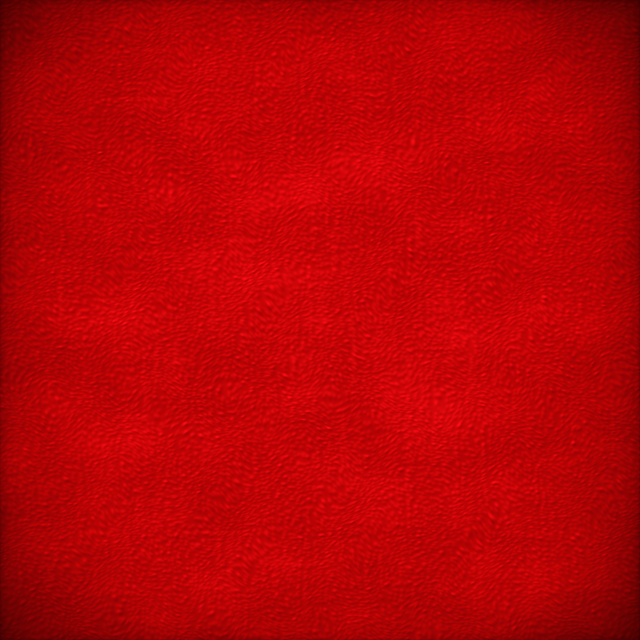
Give the GLSL for this texture, as a WebGL 2 fragment shader.

```glsl
#version 300 es
precision highp float;
// Draws fine-grained red leather with faint woven streaks and darkened edges.

uniform vec2 u_resolution;
out vec4 fragColor;

const float SHARPNESS = 6.0;
const float PI = 3.14159;

vec2 hash2(vec2 cell) {
    vec3 q = fract(cell.xyx * vec3(0.1031, 0.1030, 0.0973));
    q += dot(q, q.yzx + 33.33);
    return fract((q.xx + q.yz) * q.zy);
}

// Soft cellular noise: one round bump per jittered cell, centred on zero.
float softCells(vec2 p) {
    vec2 cell = floor(p);
    float height = 0.0;
    for (int y = -1; y <= 1; y++) {
        for (int x = -1; x <= 1; x++) {
            vec2 neighbour = cell + vec2(x, y);
            vec2 d = neighbour + hash2(neighbour) - p;
            height += exp(-SHARPNESS * dot(d, d));
        }
    }
    return height - PI / SHARPNESS;
}

// Layered sines that tilt the grain by a locally varying slope.
vec2 bend(vec2 uv, float amount) {
    float rise = sin(uv.x * 41.0 + 3.0 * sin(uv.y * 17.0))
               + 0.6 * sin(uv.x * 73.0 - uv.y * 38.0 + 1.7);
    float drift = sin(uv.y * 47.0 + 2.0 * sin(uv.x * 23.0));
    return uv + amount * vec2(0.5 * drift, rise);
}

// Embossed pebbles: lit slopes mixed with the bump height itself.
float leatherGrain(vec2 p, vec2 toLight) {
    float height = softCells(p);
    float slope = height - softCells(p + toLight);
    return 0.6 * slope + 0.4 * height;
}

// Broad worn patches.
float mottling(vec2 uv) {
    return 0.055 * softCells(uv * vec2(4.0, 9.0) + 7.3)
         + 0.040 * softCells(uv * vec2(13.0, 19.0) + 31.7);
}

// Thin crossing streaks, like threads under the surface.
float threads(vec2 uv, float count) {
    return softCells(uv * vec2(count, 9.0) + 53.1)
         + softCells(uv * vec2(8.0, count) + 91.4);
}

float vignette(vec2 uv) {
    vec2 edge = clamp(4.0 * uv * (1.0 - uv), 0.001, 1.0);
    float sides = pow(edge.x, 0.085) * pow(edge.y, 0.06);
    float corners = smoothstep(0.52, 0.72, length(uv - 0.5));
    return sides * (1.0 - 0.3 * corners);
}

// Deep red that turns slightly warmer and pinker on the highlights.
vec3 redLeather(float tone) {
    vec3 base = vec3(tone, 0.016 * tone, 0.024 * tone);
    return base + max(tone - 0.74, 0.0) * vec3(0.0, 0.14, 0.22);
}

void main() {
    vec2 uv = gl_FragCoord.xy / u_resolution;

    vec2 grainSpace = bend(uv, 0.006) * vec2(122.0, 172.0);
    float grain = leatherGrain(grainSpace, vec2(-0.22, 0.45));

    float relief = 1.0 + 0.155 * grain + mottling(uv) + 0.03 * threads(uv, 105.0);
    float tone = 0.785 * vignette(uv) * relief;

    fragColor = vec4(redLeather(clamp(tone, 0.0, 1.0)), 1.0);
}
```
